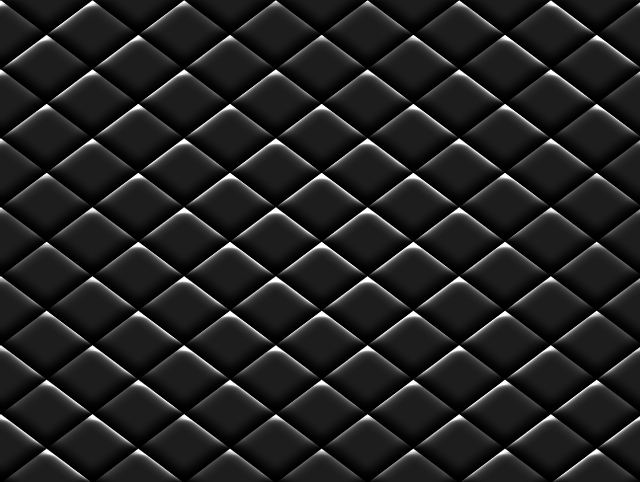
Write a Shadertoy shader that draws this pattern.

```glsl
// Black quilted diamonds with bevelled cushions: each cell has lit upper edges and
// shaded lower edges. A skewed lattice makes the cells; a rounded-corner distance
// drives the rim light, which fades along each seam away from its middle.

#define PERIOD vec2(0.1902, 0.1431)   // diamond size, in canvas heights
#define CENTER vec2(0.0035, -0.0015)  // lattice offset from the canvas centre
#define BASE 0.112                    // flat cushion grey
#define CORNER 0.25                   // rounding of the top corner, in cell sides
#define GLOW_WIDTH 0.07               // falloff of the soft bevel light
#define LINE_WIDTH 0.022              // falloff of the thin bright rim
#define SHADE_WIDTH 0.32              // reach of the dark lower bevel
#define SEAM_REACH 2.5                // cells over which the seam light fades
#define SAMPLES 3                     // antialiasing grid per side

// Brightness along a seam, strongest at its middle
float seamLight(float along) {
    float t = along / SEAM_REACH;
    return exp(-t * t);
}

float quilt(vec2 p) {
    // Skewed lattice coordinates: one diamond per unit square
    vec2 q = p / PERIOD;
    float u = q.x + q.y;
    float v = q.x - q.y;

    // Distances from the upper-left and upper-right edges
    vec2 edge = vec2(fract(v), 1.0 - fract(u));

    // Rounded distance from both upper edges
    vec2 corner = max(CORNER - edge, 0.0);
    float d = CORNER - length(corner);

    // Blend the light of the two seams by their closeness
    vec2 weight = corner * corner;
    vec2 seams = vec2(seamLight(u), seamLight(v));
    float total = weight.x + weight.y;
    float lit = dot(weight, seams) / (total + 1e-5);
    float rim = total / (total + 0.002);

    // Lower bevel falls to black
    vec2 fall = smoothstep(0.0, SHADE_WIDTH, 1.0 - edge);
    float shade = fall.x * fall.y;

    // Soft bevel light and thin rim highlight
    float glow = mix(0.2, 0.44, lit) * rim * exp(-d / GLOW_WIDTH);
    float line = 0.9 * lit * exp(-max(d, 0.0) / LINE_WIDTH);
    return clamp((BASE + glow) * shade + line * sqrt(shade), 0.0, 1.0);
}

void mainImage(out vec4 fragColor, in vec2 fragCoord) {
    // Average a small grid of samples to smooth the seams
    float grey = 0.0;
    for (int j = 0; j < SAMPLES; j++) {
        for (int i = 0; i < SAMPLES; i++) {
            vec2 jitter = (vec2(i, j) + 0.5) / float(SAMPLES) - 0.5;
            vec2 p = (fragCoord + jitter - 0.5 * iResolution.xy) / iResolution.y;
            grey += quilt(p - CENTER);
        }
    }
    grey /= float(SAMPLES * SAMPLES);
    fragColor = vec4(vec3(grey), 1.0);
}
```
